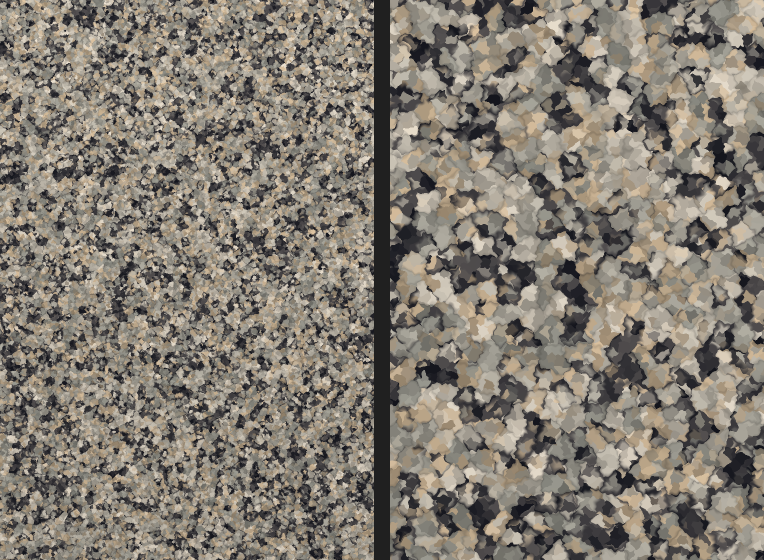
Left: the whole. Right: its middle third, enlarged.
A Shadertoy shader for this texture:

```glsl
// Polished granite: cream, grey and tan crystals with dark mica between them.
// Three scales of cellular noise give clumps, crystals and small chips;
// layered sines roughen the outlines and 2x2 sampling smooths the edges.

vec3 hash3(vec2 cell) {
    vec3 a = fract(cell.xyx * vec3(0.1031, 0.1030, 0.0973));
    a += dot(a, a.yxz + 33.33);
    return fract((a.xxy + a.yzz) * a.zyx);
}

// x: distance to the cell border, yzw: random values of the cell
vec4 cells(vec2 p) {
    vec2 base = floor(p);
    float nearest = 9.0, second = 9.0;
    vec3 id = vec3(0.0);
    for (int y = -1; y <= 1; y++)
    for (int x = -1; x <= 1; x++) {
        vec2 cell = base + vec2(x, y);
        vec3 h = hash3(cell + 50.0);
        float d = length(cell + h.xy - p);
        if (d < nearest) {
            second = nearest;
            nearest = d;
            id = hash3(cell + 311.0);
        } else {
            second = min(second, d);
        }
    }
    return vec4(second - nearest, id);
}

vec3 granite(vec2 p) {
    // Slightly ragged grain outlines
    vec2 q = p + 0.0007 * sin(p.yx * vec2(610.0, 570.0) + 2.0 * sin(p * 233.0));
    q += 0.0004 * sin(q.yx * vec2(1730.0, 1570.0));

    vec4 clump = cells(q * 30.0);
    vec4 crystal = cells(q * 80.0 + 7.0);
    vec4 chip = cells(q * 175.0 + 19.0);

    // Feldspar and quartz, with rusty tan stains
    vec3 stone = mix(vec3(0.50, 0.50, 0.47), vec3(0.77, 0.735, 0.68), crystal.z);
    float stain = smoothstep(0.46, 0.80, 0.4 * crystal.w + 0.6 * chip.w);
    stone = mix(stone, vec3(0.71, 0.61, 0.48), 0.75 * stain);
    stone *= 0.83 + 0.36 * chip.z;
    stone *= mix(0.88, 1.0, smoothstep(0.0, 0.2, crystal.x));

    // Dark mica fills whole crystals and the chipped gaps between others
    vec3 mica = mix(vec3(0.075, 0.08, 0.11), vec3(0.33, 0.315, 0.315), chip.z);
    float score = 0.50 * crystal.y + 0.12 * clump.y + 0.24 * chip.y
                + 0.28 * min(crystal.x, 0.4);
    vec3 color = mix(mica, stone, smoothstep(0.30, 0.45, score));

    // Soft light from above
    return color * mix(0.95, 1.05, p.y);
}

void mainImage(out vec4 fragColor, in vec2 fragCoord) {
    vec3 color = vec3(0.0);
    for (int i = 0; i < 4; i++) {
        vec2 offset = vec2(i % 2, i / 2) * 0.5 - 0.25;
        color += granite((fragCoord + offset) / iResolution.y);
    }
    fragColor = vec4(color / 4.0, 1.0);
}
```
